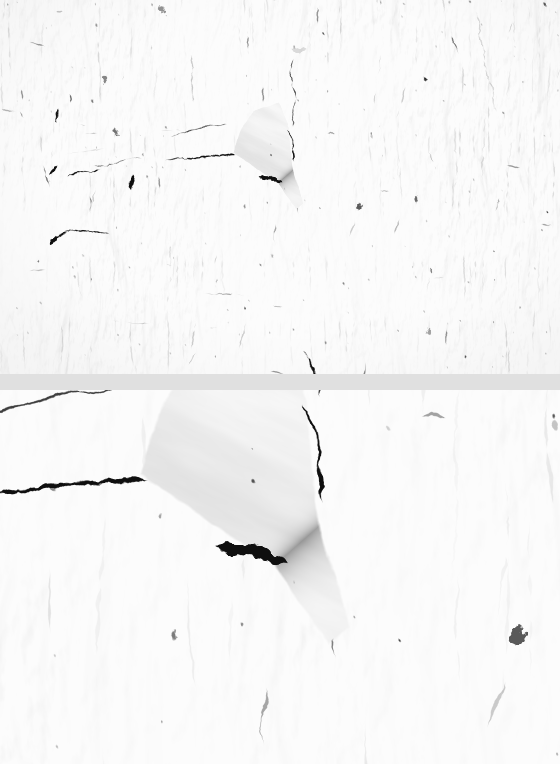
Top, the full canvas; bottom, a detail of the centre.
This texture is drawn by a Shadertoy shader. Its source:

```glsl
// Cracked white paint: a nearly blank wall with faint vertical brush relief,
// one peeled chip, a few tapering black cracks, and scattered scratches and
// specks drawn from jittered cells. Lengths are in canvas heights.

float hash(vec2 p) {
    vec3 q = fract(vec3(p.xyx) * 0.1031);
    q += dot(q, q.yzx + 33.33);
    return fract((q.x + q.y) * q.z);
}

float noise(vec2 p) {
    vec2 i = floor(p), f = fract(p);
    f = f * f * (3.0 - 2.0 * f);
    return mix(mix(hash(i), hash(i + vec2(1, 0)), f.x),
               mix(hash(i + vec2(0, 1)), hash(i + vec2(1, 1)), f.x), f.y);
}

float fbm(vec2 p) {
    float sum = 0.0, amp = 0.5;
    for (int i = 0; i < 4; i++) {
        sum += amp * noise(p);
        p = p * 2.03 + 17.1;
        amp *= 0.5;
    }
    return sum;
}

// Smooth coverage of a line with half width w at distance d
float ink(float d, float w) {
    float px = 0.8 / iResolution.y;
    return (1.0 - smoothstep(max(w - px, 0.0), w + px, d)) * clamp(1.6 * w / px, 0.0, 1.0);
}

// Ragged crack between two ends, half width going from w0 to w1
float crack(vec2 p, vec4 ends, float w0, float w1) {
    vec2 q = p - ends.xy, dir = ends.zw - ends.xy;
    float len = length(dir), seed = ends.x * 91.0 + ends.y * 57.0;
    dir /= len;
    float s = dot(q, dir), d = q.y * dir.x - q.x * dir.y;
    d += 0.012 * (noise(vec2(s * 28.0, seed)) - 0.5) + 0.006 * (fbm(vec2(s * 110.0, seed)) - 0.5);
    float taper = smoothstep(0.0, 0.012, s) * smoothstep(0.0, 0.012, len - s);
    float w = mix(w0, w1, clamp(s / len, 0.0, 1.0)) * max(2.6 * fbm(vec2(s * 90.0, d * 150.0 + seed)) - 0.4, 0.0);
    return ink(abs(d), w * taper);
}

// Random thin strokes along y, one per cell at most
float strokes(vec2 p, vec2 cells, float amount, float width, float seed) {
    vec2 g = p * cells + seed * 3.7, id = floor(g) + seed, f = fract(g);
    float r = hash(id), r2 = hash(id + 40.0);
    float bend = 0.25 * (noise(vec2(p.y * 11.0, r * 99.0)) - 0.5)
               + 0.1 * (fbm(vec2(p.y * 80.0, r * 99.0)) - 0.5) + (r2 - 0.5) * 0.5 * f.y;
    float x = (f.x - 0.35 - 0.3 * r2 + bend) / cells.x;
    float reach = 0.15 + 0.33 * hash(id + 80.0);
    float taper = 1.0 - smoothstep(0.3 * reach, reach, abs(f.y - 0.5));
    float w = width * taper * max(2.5 * noise(vec2(p.y * 75.0, r * 50.0)) - 0.5, 0.0);
    return step(r, amount) * ink(abs(x), w) * (0.3 + 0.7 * r2);
}

// Small irregular pits, most of them tiny
float specks(vec2 p, float cells, float amount, float size) {
    vec2 g = p * cells + size * 900.0, id = floor(g);
    vec2 d = (fract(g) - 0.3 - 0.4 * vec2(hash(id + 3.0), hash(id + 9.0))) / cells;
    float big = hash(id + 21.0), rad = size * (0.2 + 0.8 * big * big);
    d = mix(d, vec2(d.x + d.y, d.y - d.x) * 0.7, hash(id + 31.0)) * vec2(1.0, 0.6);
    float ragged = rad * 2.4 * (fbm(p * 160.0) - 0.4);
    return step(hash(id), amount) * ink(length(d) + ragged, rad) * (0.35 + 0.65 * hash(id + 50.0));
}

// Signed distance to the outline of the peeled chip
float chipShape(vec2 p) {
    vec2 v[9] = vec2[9](vec2(.625, .592), vec2(.645, .655), vec2(.678, .704), vec2(.745, .725),
        vec2(.77, .67), vec2(.781, .55), vec2(.811, .455), vec2(.792, .44), vec2(.742, .512));
    float d = 9.0, side = 1.0;
    for (int i = 0; i < 9; i++) {
        vec2 a = v[i], b = v[(i + 8) % 9], e = b - a, w = p - a;
        d = min(d, length(w - e * clamp(dot(w, e) / dot(e, e), 0.0, 1.0)));
        bvec3 c = bvec3(p.y >= a.y, p.y < b.y, e.x * w.y > e.y * w.x);
        if (all(c) || all(not(c))) side = -side;
    }
    return side * d;
}

void mainImage(out vec4 fragColor, in vec2 fragCoord) {
    vec2 p = fragCoord / iResolution.y;

    // Wall, slightly dimmer towards the corners
    vec2 m = fragCoord / iResolution.xy - vec2(0.53, 0.55);
    float wall = 0.988 - 0.03 * smoothstep(0.15, 0.55, dot(m, m));

    // Brush relief: coarse streaks and a finer grain, shaded side only
    vec2 b = vec2(p.x * 26.0 + 1.6 * noise(p * 5.0), p.y * 3.5), grain = p * vec2(75.0, 28.0);
    float slope = fbm(b + vec2(0.12, 0.05)) - fbm(b);
    float fine = fbm(grain + vec2(0.3, -0.2)) - fbm(grain);
    float patches = smoothstep(0.35, 0.65, fbm(p * 3.0 + 4.0));
    wall -= (0.08 + 0.25 * patches) * max(slope - 0.025, 0.0);
    wall -= (0.04 + 0.1 * patches) * max(fine - 0.02, 0.0);

    // Scratches: long faint ones, short dark ones, a few horizontal
    for (float k = 0.0; k < 4.0; k++) {
        float n = 8.0 + 3.0 * k;
        wall -= 0.1 * (0.5 + patches) * strokes(p, vec2(13.0 + 4.0 * k, 3.0 + k), 0.35, 0.0011, k + 1.0);
        wall -= 0.6 * strokes(p, vec2(11.0, n), 0.035, 0.0012, k + 11.0);
        wall -= 0.4 * strokes(p.yx, vec2(13.0, n), 0.02, 0.001, k + 21.0);
    }

    // Chip: grey at the lower left, fading upward, creased and folded
    float chip = chipShape(p) + 0.005 * (fbm(p * 60.0) - 0.5);
    float lift = dot(p - vec2(0.64, 0.58), vec2(0.55, 0.83));
    float paper = mix(0.89, 0.955, smoothstep(-0.03, 0.13, lift));
    paper = mix(paper, 0.95, smoothstep(0.52, 0.48, p.y));
    paper += 0.08 * (fbm(vec2(p.x * 22.0 + p.y * 45.0, p.x * 8.0 - p.y * 4.0)) - 0.5);
    float fold = dot(p - vec2(0.757, 0.522), vec2(0.66, -0.75));
    paper -= 0.3 * exp(-abs(fold) * (fold > 0.0 ? 80.0 : 150.0)) * smoothstep(0.725, 0.755, p.x);
    wall = mix(wall, min(paper, 0.98), 1.0 - smoothstep(-0.0015, 0.0015, chip));

    // Grey ridges
    wall -= 0.13 * crack(p, vec4(.778, .862, .822, .872), .010, .004);
    wall -= 0.2 * crack(p, vec4(.512, .855, .514, .725), .0018, .0012);
    wall -= 0.15 * crack(p, vec4(1.27, .97, 1.33, .7), .0014, .001);

    // Black cracks
    float dark = crack(p, vec4(.44, .574, .632, .584), .0006, .0028);
    dark += crack(p, vec4(.69, .528, .757, .516), .005, .0065);
    dark += crack(p, vec4(.178, .532, .27, .548), .002, .001);
    dark += 0.7 * crack(p, vec4(.25, .55, .38, .58), .0009, .0005);
    dark += 0.8 * crack(p, vec4(.455, .635, .607, .672), .0008, .001);
    dark += 0.8 * crack(p, vec4(.779, .845, .79, .66), .0007, .0012);
    dark += crack(p, vec4(.775, .655, .784, .565), .0015, .002);
    dark += crack(p, vec4(.129, .35, .18, .385), .0075, .002);
    dark += crack(p, vec4(.172, .385, .295, .374), .0018, .0008);
    dark += crack(p, vec4(.816, .065, .842, -.02), .0018, .0035);
    dark += crack(p, vec4(.354, .535, .352, .49), .007, .004);
    dark += crack(p, vec4(.127, .535, .155, .558), .004, .005);
    dark += crack(p, vec4(.149, .712, .152, .67), .0025, .003);

    // Pits and specks
    dark += specks(p, 6.0, 0.1, 0.0075) + 0.8 * specks(p, 15.0, 0.12, 0.003);
    dark += 0.5 * specks(p, 34.0, 0.06, 0.002);

    fragColor = vec4(vec3(mix(clamp(wall, 0.0, 0.99), 0.06, min(dark, 1.0))), 1.0);
}
```
